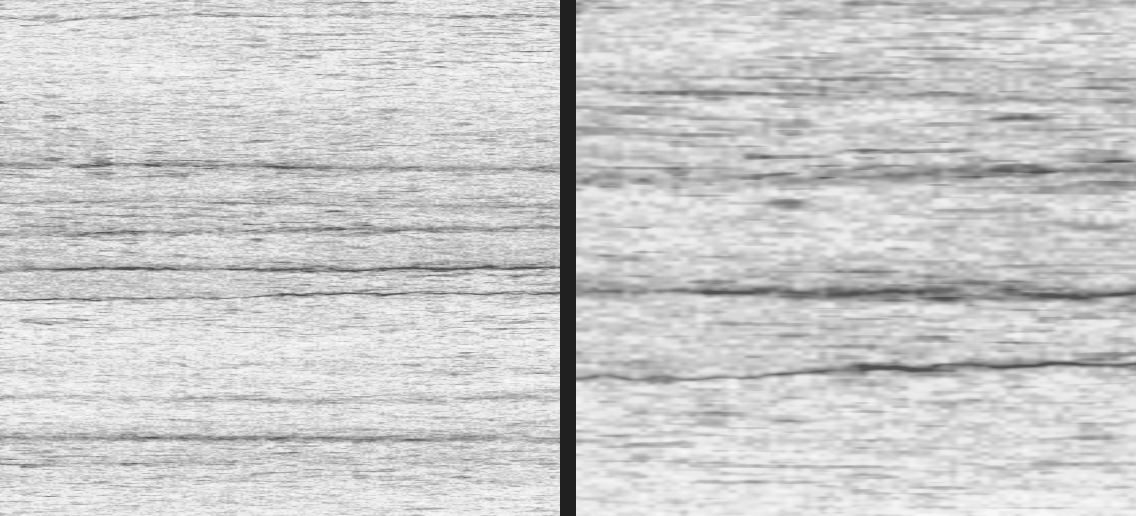
Left: the whole. Right: its middle third, enlarged.
Write a WebGL 1 fragment shader that draws this texture.

```glsl
precision highp float;
uniform vec2 u_resolution;

float hash(vec2 p) {
  vec3 q = fract(vec3(p.xyx) * 0.1031);
  q += dot(q, q.yzx + 33.33);
  return fract((q.x + q.y) * q.z);
}

float noise(vec2 p) {
  vec2 cell = floor(p);
  vec2 f = fract(p);
  f = f * f * (3.0 - 2.0 * f);
  float low = mix(hash(cell), hash(cell + vec2(1.0, 0.0)), f.x);
  float high = mix(hash(cell + vec2(0.0, 1.0)), hash(cell + vec2(1.0, 1.0)), f.x);
  return mix(low, high, f.y);
}

// Dark growth line: crisp below, fading softly upward; depth is measured from the top
float vein(vec2 p, float depth, float slope, float core, float fade) {
  float wobble = 0.010 * (noise(vec2(p.x * 3.0, depth * 91.0)) - 0.5)
               + 0.004 * (noise(vec2(p.x * 16.0, depth * 57.0)) - 0.5);
  float d = p.y - depth - slope * (p.x - 0.54) - wobble;
  d += 0.004 * (noise(p * vec2(55.0, 260.0)) - 0.5);
  float line = exp(-d * d / (core * core));
  float halo = exp(-abs(d) / (d < 0.0 ? fade : fade * 0.3));
  float density = 0.65 + 0.7 * noise(vec2(p.x * 7.0, depth * 133.0));
  return (0.6 * line + 0.4 * halo) * density;
}

// Slow light and dark zones across the board
float boardTone(float depth) {
  float middle = smoothstep(0.12, 0.32, depth) * (1.0 - smoothstep(0.56, 0.60, depth));
  float lower = smoothstep(0.79, 0.86, depth) * (1.0 - smoothstep(0.89, 0.97, depth));
  float top = 1.0 - smoothstep(0.0, 0.06, depth);
  return 0.905 - 0.075 * middle - 0.06 * lower - 0.03 * top;
}

void main() {
  vec2 p = gl_FragCoord.xy / u_resolution.y;
  p.y = 1.0 - p.y;

  // Gently bent grain coordinates
  vec2 g = p;
  g.y += 0.012 * noise(p * vec2(2.5, 5.0)) + 0.003 * noise(p * vec2(9.0, 22.0));

  float tone = boardTone(g.y - 0.007);

  // Fibres from long bands to fine tooth
  tone += 0.07 * (noise(g * vec2(2.2, 48.0)) - 0.5);
  tone += 0.09 * (noise(g * vec2(9.0, 170.0) + 17.0) - 0.5);
  tone += 0.15 * (noise(g * vec2(65.0, 360.0) + 41.0) - 0.5);
  tone += 0.15 * (noise(g * vec2(190.0, 430.0) + 73.0) - 0.5);

  // Broken dark pores, gathered in patches
  float patches = 0.35 + 0.9 * noise(g * vec2(3.0, 24.0) + 9.0);
  float pores = smoothstep(0.66, 0.95, noise(g * vec2(20.0, 300.0) + 111.0));
  pores += 0.7 * smoothstep(0.70, 0.95, noise(g * vec2(42.0, 400.0) + 157.0));
  tone -= 0.20 * pores * patches;

  // Growth lines
  float veins = 0.19 * vein(p, 0.032, 0.000, 0.0040, 0.010);
  veins += 0.25 * vein(p, 0.327, 0.012, 0.0050, 0.016);
  veins += 0.15 * vein(p, 0.394, 0.008, 0.0030, 0.009);
  veins += 0.24 * vein(p, 0.448, -0.020, 0.0040, 0.012);
  veins += 0.42 * vein(p, 0.521, -0.005, 0.0034, 0.010);
  veins += 0.33 * vein(p, 0.576, -0.013, 0.0022, 0.003);
  veins += 0.17 * vein(p, 0.774, 0.004, 0.0060, 0.010);
  veins += 0.25 * vein(p, 0.852, 0.007, 0.0055, 0.014);
  veins += 0.12 * vein(p, 0.902, 0.000, 0.0040, 0.010) * (1.0 - smoothstep(0.2, 0.6, p.x));
  tone -= veins * (0.65 + 0.7 * noise(g * vec2(28.0, 300.0) + 203.0));

  // Soft ceiling keeps the pale wood off pure white
  tone = mix(tone, 0.90 + 0.5 * (tone - 0.90), smoothstep(0.88, 0.94, tone));
  gl_FragColor = vec4(vec3(clamp(tone, 0.32, 0.97)), 1.0);
}
```
